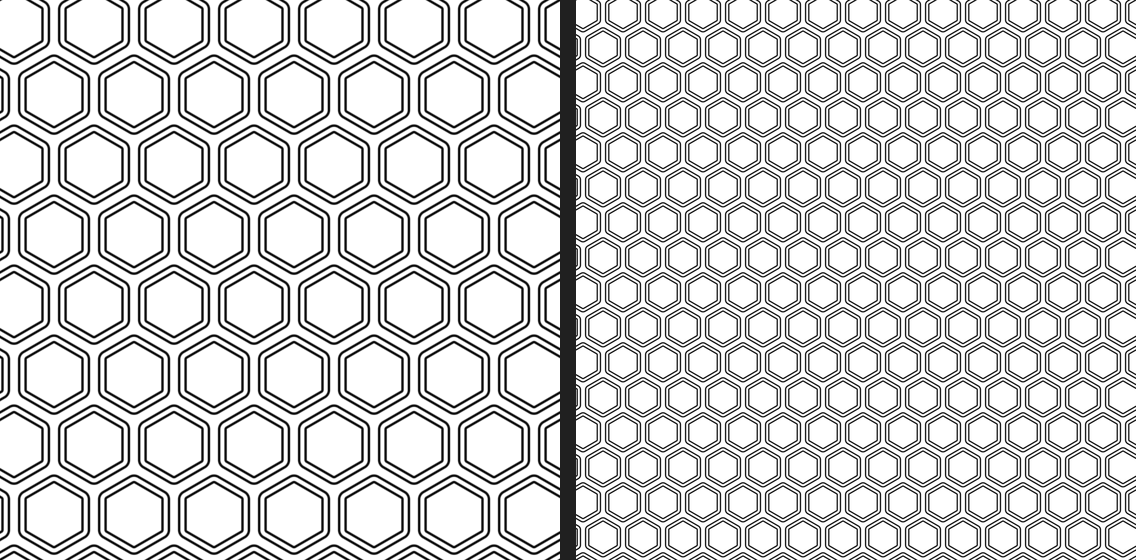
Left: one tile. Right: repeated 2 by 2.
Write a Shadertoy shader that draws this pattern.

```glsl
// Honeycomb of double-outlined, round-cornered hexagons in black on white.
#define COLUMNS 7.0
#define ROWS 8.0            // must be even so that the stagger wraps
#define ORIGIN vec2(0.0965, 0.0810)
#define OUTER_APOTHEM 0.0623
#define OUTER_ROUNDING 0.0150
#define INNER_APOTHEM 0.0508
#define INNER_ROUNDING 0.0040
#define LINE_WIDTH 0.0042
#define INK vec3(0.02)
#define PAPER vec3(1.0)

// Signed distance to a hexagon with upright sides and rounded corners
float roundedHexagon(vec2 p, float apothem, float rounding) {
    const vec3 k = vec3(-0.866025, 0.5, 0.57735);
    float core = apothem - rounding;
    p = abs(p.yx);
    p -= 2.0 * min(dot(k.xy, p), 0.0) * k.xy;
    p -= vec2(clamp(p.x, -k.z * core, k.z * core), core);
    return length(p) * sign(p.y) - rounding;
}

// Offset from the nearest centre of two interleaved rectangular grids
vec2 nearestCentre(vec2 p) {
    vec2 period = vec2(1.0 / COLUMNS, 2.0 / ROWS);
    vec2 evenRow = (fract(p / period + 0.5) - 0.5) * period;
    vec2 oddRow = (fract(p / period) - 0.5) * period;
    return dot(evenRow, evenRow) < dot(oddRow, oddRow) ? evenRow : oddRow;
}

// Coverage of a line drawn along the zero of a distance
float outline(float d, float softness) {
    return 1.0 - smoothstep(-softness, softness, abs(d) - 0.5 * LINE_WIDTH);
}

void mainImage(out vec4 fragColor, in vec2 fragCoord) {
    vec2 uv = fragCoord / iResolution.xy;
    float softness = 0.9 / min(iResolution.x, iResolution.y);
    vec2 cell = nearestCentre(uv - ORIGIN);

    float outer = outline(roundedHexagon(cell, OUTER_APOTHEM, OUTER_ROUNDING), softness);
    float inner = outline(roundedHexagon(cell, INNER_APOTHEM, INNER_ROUNDING), softness);

    fragColor = vec4(mix(PAPER, INK, max(outer, inner)), 1.0);
}
```
